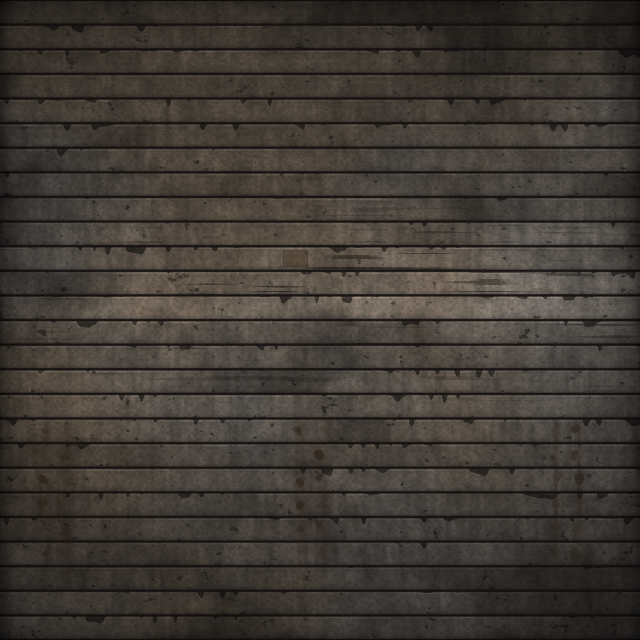
Write a Shadertoy shader that draws this texture.

```glsl
// Weathered metal shutter: 26 grimy horizontal slats with dark grooves, rust stains and scuffs.
#define SLATS 26.0
#define GROOVE_HALF 0.0015
#define GRAIN 0.17
#define DAMP 0.34
#define SCUFFS 0.5
#define RUST 0.5
#define WARM_METAL vec3(1.06, 0.94, 0.81)
#define GREY_METAL vec3(1.02, 0.96, 0.90)
#define RUST_COLOR vec3(0.17, 0.125, 0.09)
#define GROOVE_COLOR vec3(0.085, 0.07, 0.068)

float hash(vec2 p) {
    return fract(sin(dot(p, vec2(127.1, 311.7))) * 43758.545);
}

float noise(vec2 p) {
    vec2 i = floor(p), f = fract(p);
    f = f * f * (3.0 - 2.0 * f);
    return mix(mix(hash(i), hash(i + vec2(1, 0)), f.x),
               mix(hash(i + vec2(0, 1)), hash(i + vec2(1, 1)), f.x), f.y);
}

float fbm(vec2 p) {
    float sum = 0.0, amp = 0.5;
    for (int i = 0; i < 5; i++) {
        sum += amp * noise(p);
        p = mat2(1.6, 1.2, -1.2, 1.6) * p + 7.3;
        amp *= 0.5;
    }
    return sum;
}

float glow(vec2 p, vec2 center, vec2 radius) {
    vec2 d = (p - center) / radius;
    return exp(-dot(d, d));
}

// Paired columns of rusty blots, one blot per slat: x = blots, y = runs below them
vec2 rustMarks(vec2 uv, float row, float f) {
    vec2 marks = vec2(0.0);
    float rough = fbm(uv * 85.0) - 0.5;
    float span = smoothstep(0.07, 0.16, uv.y) * (1.0 - smoothstep(0.33, 0.355, uv.y));
    for (int i = 0; i < 6; i++) {
        float column = float(i / 2), side = float(i % 2) * 2.0 - 1.0;
        vec2 seed = vec2(float(i) + 3.0, row);
        float x = 0.085 + 0.4 * column + side * 0.016 + (hash(seed) - 0.5) * 0.009;
        vec2 d = vec2(uv.x - x, (f - 0.35 - 0.25 * hash(seed + 9.0)) / SLATS);
        float blot = 1.0 - smoothstep(0.004, 0.009, length(d * vec2(1.0, 0.9)) + rough * 0.016);
        marks.x = max(marks.x, blot * span * (0.35 + 0.65 * hash(seed + 4.0)));
        float run = exp(-pow(d.x / 0.012, 2.0)) * noise(vec2(uv.x * 190.0, uv.y * 9.0));
        marks.y = max(marks.y, run * span);
    }
    return marks;
}

void mainImage(out vec4 fragColor, in vec2 fragCoord) {
    vec2 uv = fragCoord / iResolution.xy;
    float px = 1.0 / iResolution.y;
    float v = (1.0 - uv.y) * SLATS;
    float row = floor(v), f = fract(v);
    float below = f / SLATS, above = (1.0 - f) / SLATS;

    // Broad light across the middle, brightest at the right
    float tone = 0.255 + 0.10 * glow(uv, vec2(0.5, 0.52), vec2(0.8, 0.19));
    tone += 0.12 * glow(uv, vec2(0.76, 0.58), vec2(0.27, 0.10));
    tone += 0.06 * glow(uv, vec2(0.92, 0.77), vec2(0.13, 0.10));
    tone += 0.035 * glow(uv, vec2(0.22, 0.53), vec2(0.12, 0.22));
    tone += 0.035 * glow(uv, vec2(0.62, 0.27), vec2(0.3, 0.09));
    tone *= 0.92 + 0.16 * hash(vec2(row, 2.0));

    // Damp patches, partly broken at the slat edges
    float broad = fbm(uv * vec2(4.0, 5.0) + 2.7);
    float slatPatch = fbm(vec2(uv.x * 4.5 + hash(vec2(row, 8.0)), row * 0.43 + uv.y * 2.0));
    float damp = smoothstep(0.46, 0.66, 0.55 * broad + 0.45 * slatPatch);
    float darkSlat = 1.0 - smoothstep(0.0, 0.5, abs(row - 15.0));
    darkSlat *= smoothstep(0.25, 0.38, uv.x) * (1.0 - smoothstep(0.53, 0.56, uv.x + f * 0.05));
    tone *= 1.0 - DAMP * max(damp, 0.8 * darkSlat);

    // Mottling, vertical weathering and fine grain
    tone *= 0.80 + 0.40 * fbm(uv * vec2(38.0, 30.0));
    tone *= 0.92 + 0.16 * noise(vec2(uv.x * 130.0, uv.y * 22.0 + row * 5.0));
    tone *= 1.0 + GRAIN * (noise(uv * 390.0) + noise(uv * 210.0) - 1.0);

    float greyness = smoothstep(0.3, 0.65, fbm(uv * 3.0 + 11.0) + 0.25 * (uv.x - 0.4));
    vec3 color = tone * mix(WARM_METAL, GREY_METAL, greyness);

    // Long scuffs, specks and chips hanging under the grooves
    float scuff = smoothstep(0.70, 0.90, noise(vec2(uv.x * 9.0 + row * 3.1, uv.y * 270.0)));
    scuff *= smoothstep(0.45, 0.65, noise(vec2(uv.x * 5.0, row * 1.7)));
    scuff *= glow(uv, vec2(0.6, 0.53), vec2(0.55, 0.13));
    float speck = smoothstep(0.70, 0.80, fbm(uv * vec2(75.0, 95.0) + 5.0));
    float chipDepth = 0.012 * smoothstep(0.62, 1.0, noise(vec2(uv.x * 95.0, row * 7.0)))
                    * smoothstep(0.4, 0.8, noise(vec2(uv.x * 9.0, row * 3.0)));
    float chip = 1.0 - smoothstep(chipDepth, chipDepth + 0.002, below);
    color *= 1.0 - SCUFFS * max(scuff, max(0.8 * speck, chip));

    // Rust stains and a small brown repair plate
    vec2 rust = rustMarks(uv, row, f);
    color = mix(color, RUST_COLOR, max(0.75 * rust.x, RUST * rust.y));
    vec2 q = abs(uv - vec2(0.462, 0.596)) - vec2(0.019, 0.012);
    float plate = max(q.x, q.y);
    color = mix(color, vec3(0.31, 0.26, 0.205) * (0.85 + 0.3 * noise(uv * 180.0)),
                0.8 * (1.0 - smoothstep(-px, px, plate)));
    color *= 1.0 - 0.25 * (1.0 - smoothstep(0.0, 0.0015, abs(plate)));

    // Lit lip, soft shadow and dark groove between slats
    float lip = exp(-pow((below - 0.0036) / 0.0011, 2.0));
    color *= 1.0 + 0.38 * lip * noise(vec2(uv.x * 14.0, row * 5.0));
    color *= 1.0 - 0.42 * exp(-above / 0.0035) - 0.15 * exp(-below / 0.004);
    float groove = 1.0 - smoothstep(GROOVE_HALF - px * 0.6, GROOVE_HALF + px * 0.9, min(below, above));
    color = mix(color, GROOVE_COLOR, 0.92 * groove);

    // Grime gathered along the outer edges
    vec2 edge = min(uv, 1.0 - uv);
    color *= 1.0 - 0.45 * exp(-edge.x / 0.022) - 0.25 * exp(-edge.y / 0.03);
    color *= 1.0 - 0.12 * smoothstep(0.3, 0.7, length(uv - 0.5));
    fragColor = vec4(clamp(color, 0.0, 1.0), 1.0);
}
```
